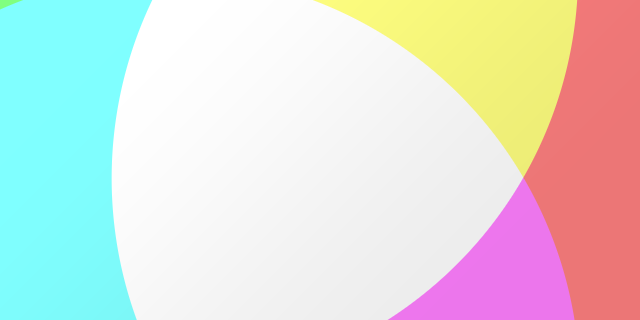
Reproduce this background procedurally as a Shadertoy shader.

```glsl
const float DIM_LEVEL = 0.5;
const float SHADE_LEVEL = 0.926;

float circleDistance(vec2 p, vec2 center, float radius) {
    return length(p - center) - radius;
}

// Channel strength: full inside the disc, dim outside
float discLight(vec2 p, vec2 center, float radius, float pixel) {
    float d = circleDistance(p, center, radius);
    float coverage = clamp(0.5 - d / pixel, 0.0, 1.0);
    return mix(DIM_LEVEL, 1.0, coverage);
}

// Soft diagonal falloff from the upper left to the lower right
float diagonalShade(vec2 p, float start, float end) {
    float diagonal = p.x + 1.0 - p.y;
    return mix(1.0, SHADE_LEVEL, smoothstep(start, end, diagonal));
}

void mainImage(out vec4 fragColor, in vec2 fragCoord) {
    float pixel = 1.0 / iResolution.y;
    vec2 p = fragCoord * pixel;

    // One overlapping disc of light per colour channel
    float red = discLight(p, vec2(1.6354, 0.4427), 1.2865, pixel);
    float green = discLight(p, vec2(0.5169, 1.0872), 1.2898, pixel);
    float blue = discLight(p, vec2(0.5247, -0.2052), 1.2872, pixel);

    vec3 light = vec3(red, green, blue);
    fragColor = vec4(light * diagonalShade(p, 0.52, 2.47), 1.0);
}
```
